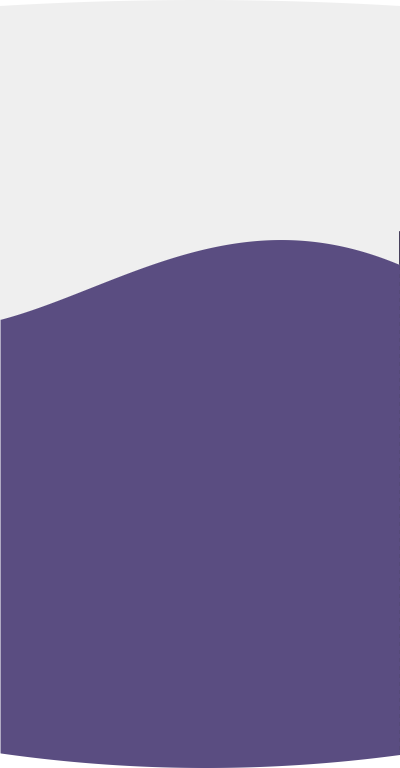
A Shadertoy shader for this background:

```glsl
// A flat violet hill with one smooth crest under a pale grey sky.
// The crest is a quartic curve; shallow parabolas round the top and bottom
// of the panel, and thin slivers trim its left and right sides.

const vec3 PAPER = vec3(1.0);
const vec3 SKY = vec3(0.937);
const vec3 VIOLET = vec3(0.353, 0.302, 0.506);
const vec3 SHADOW = vec3(0.28, 0.25, 0.36);

// Height of the hill at horizontal position x, both in canvas fractions.
float crestHeight(float x) {
    return 0.5833 + x * (0.1355 + x * (0.328 + x * (-0.5569 + x * 0.165)));
}

// Slope of the hill, used to keep its edge equally soft everywhere.
float crestSlope(float x) {
    return 0.1355 + x * (0.656 + x * (-1.6707 + x * 0.66));
}

// Inset of a bowed border: zero at its centre, growing towards the sides.
float bowInset(float x, float centre, float depth) {
    float offset = (x - centre) / 0.5;
    return depth * offset * offset;
}

// Antialiased coverage: one where the signed amount is positive.
float coverage(float amount, float softness) {
    return clamp(amount / softness + 0.5, 0.0, 1.0);
}

// Soft-edged interval from low to high.
float band(float value, float low, float high, float softness) {
    return coverage(value - low, softness) * coverage(high - value, softness);
}

void mainImage(out vec4 fragColor, in vec2 fragCoord) {
    vec2 uv = fragCoord / iResolution.xy;
    vec2 texel = 1.0 / iResolution.xy;

    // Sky and hill
    float crest = crestHeight(uv.x);
    float crestSoftness = length(vec2(crestSlope(uv.x) * texel.x, texel.y));
    float hill = coverage(crest - uv.y, crestSoftness);
    vec3 color = mix(SKY, VIOLET, hill);

    // Pale sliver on the left, faint dashes and a dark sliver on the right
    float leftSliver = coverage(0.0013 - uv.x, texel.x);
    float rightSliver = coverage(uv.x - 0.9975, texel.x);
    float dash = band(fract(uv.y * 96.0), 0.25, 0.75, texel.y * 96.0);
    color = mix(color, PAPER, leftSliver * hill);
    color = mix(color, SHADOW, rightSliver * hill * dash * 0.25);
    color = mix(color, SHADOW, rightSliver * band(uv.y, crest, 0.699, texel.y));

    // Bowed top and bottom borders
    float bottom = bowInset(uv.x, 0.515, 0.0180);
    float top = 1.0 - bowInset(uv.x, 0.5, 0.0078);
    color = mix(PAPER, color, band(uv.y, bottom, top, texel.y));

    fragColor = vec4(color, 1.0);
}
```
